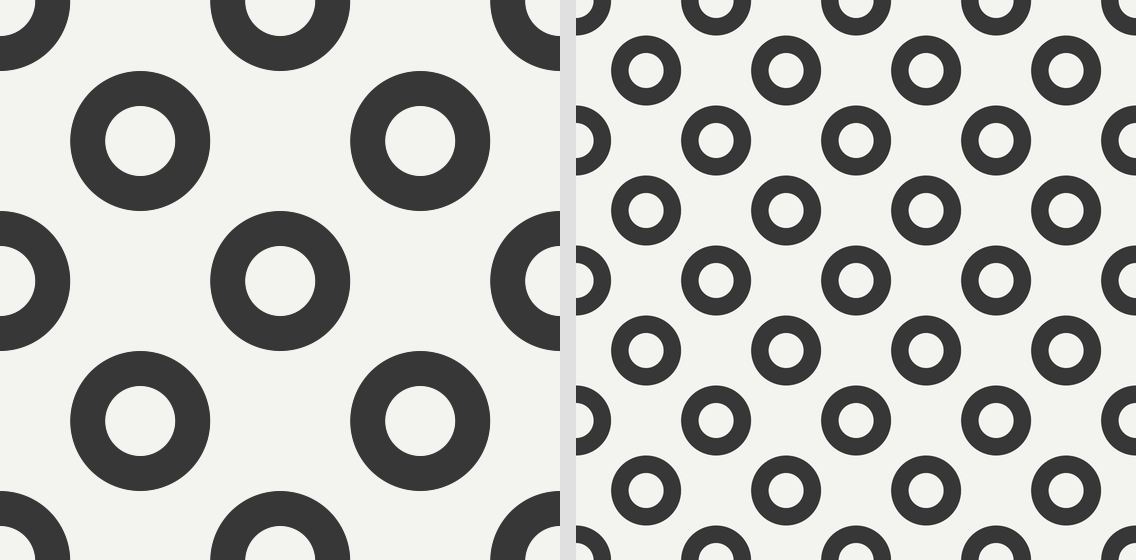
Left: one tile. Right: repeated 2 by 2.
Write a WebGL 2 fragment shader that draws this pattern.

```glsl
#version 300 es
precision highp float;
// Bold dark rings on a pale ground, staggered like a checkerboard.
// Each square cell holds one ring at its centre and a quarter ring in every
// corner; a whole number of cells makes the canvas tile without a seam.

#define REPEATS 2.0                      // cells across and down
#define RING_RADIUS 0.09375              // middle of the band, canvas units
#define RING_WIDTH 0.0625                // thickness of the band, canvas units
#define PATTERN_SHIFT vec2(0.0004, -0.0018) // offset of the whole lattice
#define EDGE_PIXELS 1.2                  // softness of the edges
#define GROUND_COLOR vec3(0.953, 0.957, 0.937)
#define RING_COLOR vec3(0.216, 0.216, 0.216)

uniform vec2 u_resolution;
out vec4 fragColor;

// Distance to the nearest point of a square lattice with the given spacing.
float latticeDistance(vec2 p, float spacing) {
    return length((fract(p / spacing + 0.5) - 0.5) * spacing);
}

// Signed distance to a ring band, given the distance from its centre.
float ringDistance(float centerDistance) {
    return abs(centerDistance - RING_RADIUS) - 0.5 * RING_WIDTH;
}

void main() {
    vec2 uv = gl_FragCoord.xy / u_resolution;
    vec2 p = uv - PATTERN_SHIFT;
    float spacing = 1.0 / REPEATS;

    // Two interleaved lattices: cell corners and cell centres
    float cornerDistance = latticeDistance(p, spacing);
    float middleDistance = latticeDistance(p - 0.5 * spacing, spacing);
    float band = ringDistance(min(cornerDistance, middleDistance));

    // Smooth coverage of the band
    float halfEdge = 0.5 * EDGE_PIXELS / min(u_resolution.x, u_resolution.y);
    float coverage = 1.0 - smoothstep(-halfEdge, halfEdge, band);

    fragColor = vec4(mix(GROUND_COLOR, RING_COLOR, coverage), 1.0);
}
```
